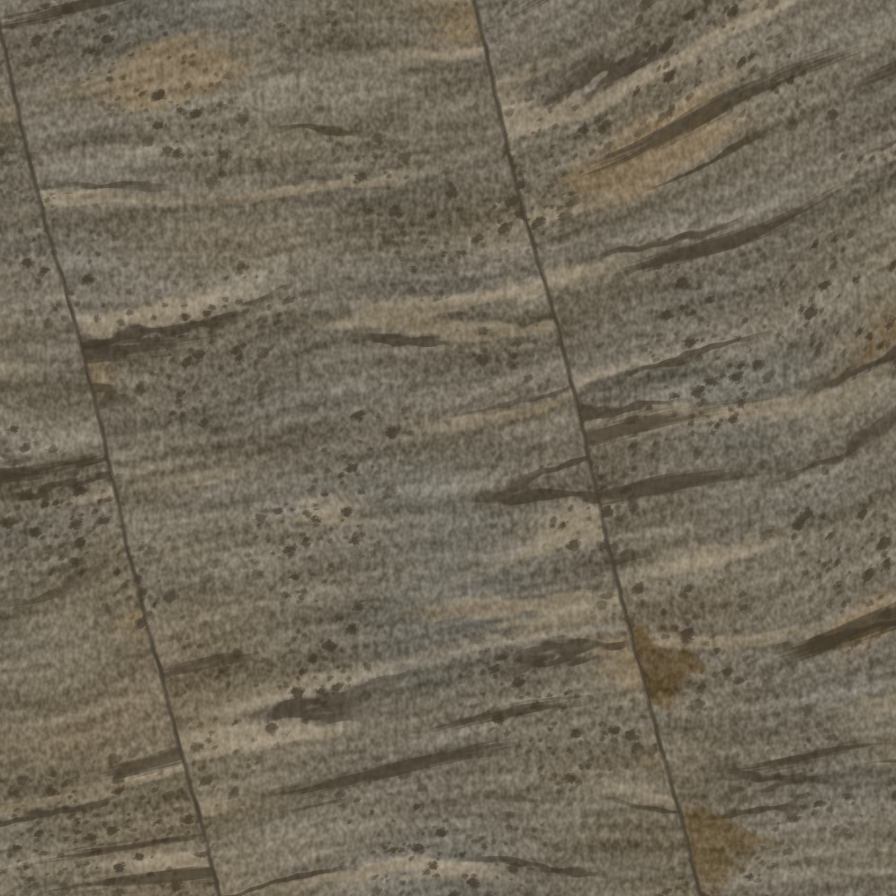
Give the GLSL for this texture, as a Shadertoy shader.

```glsl
// Weathered banded stone slabs with slanted seams, pale veins, ochre lenses and dark flecks.

const vec3 DARK_STONE  = vec3(0.305, 0.28, 0.225);
const vec3 LIGHT_STONE = vec3(0.585, 0.555, 0.495);
const vec3 VEIN_COLOR  = vec3(0.60, 0.55, 0.46);
const vec3 OCHRE       = vec3(0.56, 0.48, 0.36);
const vec3 RUST        = vec3(0.35, 0.28, 0.17);
const vec3 FLECK_COLOR = vec3(0.23, 0.20, 0.15);
const vec3 SEAM_COLOR  = vec3(0.27, 0.245, 0.205);

const float SLAB_WIDTH = 0.537;
const float SEAM_LEAN  = 0.253;
const float SEAM_START = 0.243;

vec2 hash2(vec2 p) {
    vec3 q = fract(p.xyx * vec3(0.1031, 0.1030, 0.0973));
    q += dot(q, q.yzx + 33.33);
    return fract((q.xx + q.yz) * q.zy);
}

float cornerSlope(vec2 cell, vec2 offset) {
    float angle = 6.2832 * hash2(cell).x;
    return dot(vec2(cos(angle), sin(angle)), offset);
}

// Gradient noise, roughly -0.7 to 0.7
float noise(vec2 p) {
    vec2 i = floor(p), f = fract(p);
    vec2 u = f * f * f * (f * (f * 6.0 - 15.0) + 10.0);
    vec2 e = vec2(1.0, 0.0);
    return mix(mix(cornerSlope(i, f), cornerSlope(i + e.xy, f - e.xy), u.x),
               mix(cornerSlope(i + e.yx, f - e.yx), cornerSlope(i + e.xx, f - e.xx), u.x), u.y);
}

float fbm(vec2 p) {
    float sum = 0.0, gain = 1.0;
    for (int i = 0; i < 4; i++) {
        sum += gain * noise(p);
        p = p * 2.03 + 7.1;
        gain *= 0.6;
    }
    return sum;
}

// Coverage of ragged blobs, one candidate per unit cell
float scatter(vec2 p, float density, float radius, float softness) {
    float cover = 0.0;
    vec2 cell = floor(p);
    float ragged = 0.55 * radius * (noise(p * 2.7) + 0.6 * noise(p * 7.0));
    for (int j = -1; j <= 1; j++)
    for (int i = -1; i <= 1; i++) {
        vec2 c = cell + vec2(i, j);
        vec2 pick = hash2(c + 51.7);
        float r = radius * mix(0.4, 1.0, pick.y);
        float d = length(p - c - hash2(c)) + ragged - r;
        cover = max(cover, step(pick.x, density) * (1.0 - smoothstep(-softness, softness, d)));
    }
    return cover;
}

// Thin band around one level of a noise value
float band(float value, float level, float width) {
    return 1.0 - smoothstep(0.4 * width, width, abs(value - level));
}

// Height within the layers: the tilt depends on the slab, the warp makes it wavy
float strataHeight(vec2 p, float along, float slab) {
    float fanned = 0.38 * smoothstep(-0.05, 0.7, p.y);
    float tilt = mix(0.15, fanned, step(0.5, slab));
    return p.y - tilt * along + 0.04 * noise(p * vec2(3.2, 3.5) + slab * 13.7);
}

// Triangular stains that spread from a seam at regular heights
float seamStain(float along, float y) {
    float dy = abs(mod(y + 0.04, 0.2) - 0.1);
    float reach = 0.08 * (1.0 - dy / 0.05) + 0.06 * fbm(vec2(along, y) * 22.0);
    return smoothstep(-0.02, 0.02, reach - along) * (1.0 - smoothstep(0.3, 0.34, y));
}

void mainImage(out vec4 fragColor, in vec2 fragCoord) {
    vec2 p = fragCoord / iResolution.y;
    float pixel = 1.0 / iResolution.y;

    // Slab layout
    float across = p.x + SEAM_LEAN * p.y - SEAM_START
                 + 0.006 * noise(vec2(p.y * 5.0, 2.5)) + 0.002 * noise(vec2(p.y * 40.0, 8.5));
    float slab = floor(across / SLAB_WIDTH);
    float along = across - slab * SLAB_WIDTH;
    float seamDist = min(along, SLAB_WIDTH - along);
    float h = strataHeight(p, along, slab);
    vec2 layer = vec2(p.x, h) + slab * vec2(17.3, 9.1);

    // Layered tone and grain
    float grain = 0.40 * noise(p * vec2(125.0, 95.0)) + 0.34 * noise(p * vec2(230.0, 185.0));
    float threads = 0.30 * noise(layer * vec2(5.0, 48.0)) + 0.30 * noise(layer * vec2(11.0, 105.0));
    float tone = 0.5 + 0.27 * fbm(layer * vec2(1.8, 13.0)) + threads + grain;
    vec3 color = mix(DARK_STONE, LIGHT_STONE, clamp(tone, -0.1, 1.1));
    float warmth = noise(p * 3.0 + 4.0) + 0.6 * noise(layer * vec2(3.0, 18.0)) + 0.3 * (0.5 - p.y);
    color += vec3(0.02, 0.0, -0.025) * warmth;

    // Ochre lenses
    float relief = 0.2 * (tone - 0.5);
    float ochre = scatter(layer * vec2(5.0, 13.0), 0.12, 0.5, 0.16);
    color = mix(color, OCHRE + relief, 0.6 * ochre);

    // Pale veins with dark undersides, broken along their length
    float fray = 0.07 * noise(layer * vec2(14.0, 50.0)) + 0.05 * noise(layer * vec2(40.0, 110.0));
    float veinField = noise(layer * vec2(1.3, 10.0) + 3.3) + fray;
    float veinMask = smoothstep(-0.15, 0.2, noise(layer * vec2(3.5, 9.0) + 21.0));
    float lineMask = smoothstep(-0.05, 0.25, noise(layer * vec2(5.0, 12.0) + 43.0));
    color = mix(color, VEIN_COLOR + relief, 0.7 * veinMask * band(veinField, 0.0, 0.095));
    color = mix(color, FLECK_COLOR, 0.6 * lineMask * band(veinField, -0.12, 0.04));

    // Dark streaks and mineral flecks
    float streak = scatter(layer * vec2(4.0, 52.0) + 5.0, 0.06, 0.5, 0.17);
    color = mix(color, FLECK_COLOR, 0.65 * streak);
    float flecks = scatter(layer * vec2(46.0, 60.0), 0.24, 0.36, 0.13);
    float specks = scatter(layer * vec2(95.0, 120.0), 0.26, 0.38, 0.2);
    float cluster = smoothstep(-0.4, 0.3, noise(p * 7.0 + 31.0));
    color = mix(color, FLECK_COLOR, cluster * max(0.7 * flecks, 0.5 * specks));

    // Rust stains and seams of uneven depth
    float stain = step(0.5, slab) * seamStain(along, p.y);
    color = mix(color, RUST + relief, 0.7 * stain);
    float seam = 1.0 - smoothstep(0.0005, 0.0032 + pixel, seamDist);
    float depth = clamp(0.75 + 0.5 * noise(vec2(p.y * 25.0, slab)), 0.0, 1.0);
    color = mix(color, SEAM_COLOR, depth * seam);

    fragColor = vec4(color, 1.0);
}
```
